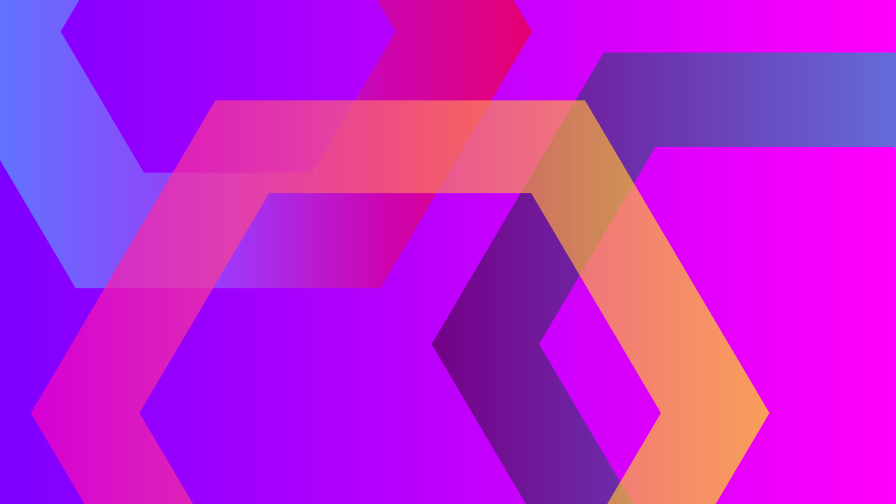
Write a WebGL 2 fragment shader that draws this background.

```glsl
#version 300 es
precision highp float;

uniform vec2 u_resolution;
out vec4 fragColor;

// Signed distance to a flat-topped hexagon; size = (corner radius, half height)
float hexagon(vec2 p, vec2 size) {
    p = abs(p);
    return max(p.y - size.y, (p.x + 0.59 * p.y - size.x) * 0.861);
}

// Coverage of a hexagonal band between two sizes, smoothed over one pixel
float hexRing(vec2 p, vec2 outer, vec2 inner, float pixel) {
    float d = max(hexagon(p, outer), -hexagon(p, inner));
    return clamp(0.5 - d / pixel, 0.0, 1.0);
}

// Linear position of x between two stops
float ramp(float a, float b, float x) {
    return clamp((x - a) / (b - a), 0.0, 1.0);
}

void main() {
    // The canvas is nine units tall
    float pixel = 9.0 / u_resolution.y;
    vec2 p = gl_FragCoord.xy * pixel;

    // Violet to magenta backdrop
    vec3 color = mix(vec3(0.49, 0.0, 1.0), vec3(1.0, 0.0, 0.985), gl_FragCoord.x / u_resolution.x);

    // Upper left ring: blue through violet to crimson
    vec3 blueRed = mix(vec3(0.38, 0.45, 1.0), vec3(0.63, 0.21, 0.97), ramp(0.0, 4.17, p.x));
    blueRed = mix(blueRed, vec3(0.80, 0.02, 0.70), ramp(4.17, 6.77, p.x));
    blueRed = mix(blueRed, vec3(0.90, 0.0, 0.44), ramp(6.77, 9.5, p.x));
    float ring = hexRing(p - vec2(4.073, 8.437), vec2(5.427, 4.583), vec2(2.99, 2.521), pixel);
    color = mix(color, blueRed, ring);

    // Right ring: plum to slate blue
    vec3 plumBlue = mix(vec3(0.45, 0.0, 0.53), vec3(0.37, 0.62, 1.0), ramp(7.71, 19.96, p.x));
    ring = hexRing(p - vec2(13.833, 2.854), vec2(6.125, 5.208), vec2(4.208, 3.521), pixel);
    color = mix(color, plumBlue, ring);

    // Translucent front ring: pink to yellow
    vec3 pinkYellow = mix(vec3(1.0, 0.0, 0.75), vec3(1.0, 0.93, 0.04), ramp(0.56, 13.73, p.x));
    ring = hexRing(p - vec2(7.146, 1.625), vec2(6.594, 5.583), vec2(4.656, 3.927), pixel);
    color = mix(color, pinkYellow, 0.67 * ring);

    fragColor = vec4(color, 1.0);
}
```
